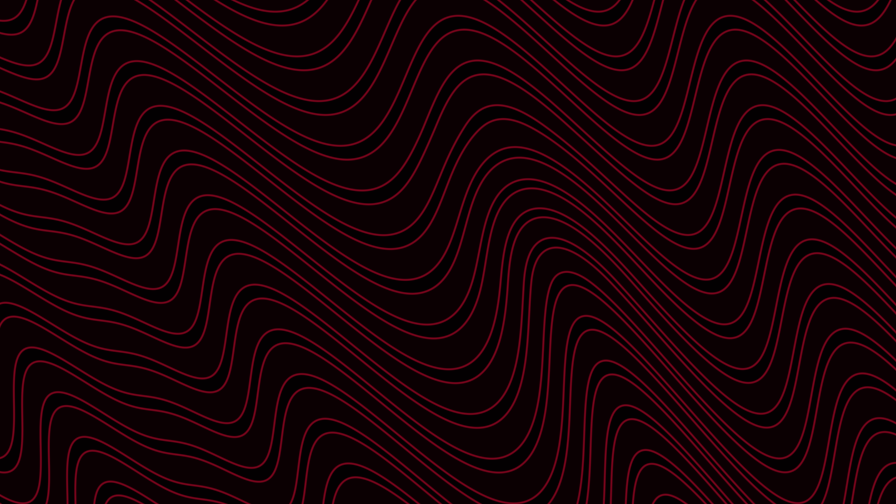
A Shadertoy shader for this background:

```glsl
#define PI 3.14159265
#define PAIR_SPACING 0.0887
#define PAIR_GAP 0.31
#define LINE_SOFT 0.0037
#define SLANT 0.48
#define FAN 0.143
#define WAVE_HEIGHT 0.129
#define RIDGE_HEIGHT 0.115
#define LINE_COLOR vec3(0.49, 0.018, 0.112)
#define WIDE_COLOR vec3(0.043, 0.0, 0.008)
#define NARROW_COLOR vec3(0.010, 0.0, 0.002)

float bell(float x, float center, float width) {
    float t = (x - center) / width;
    return exp(-t * t);
}

// Height field whose level sets are the flowing lines
float contourField(vec2 p) {
    float depth = 1.0 - p.y;

    // Slanted coordinate across the waves, fanning out downwards
    float across = p.x - SLANT * depth;
    across = 0.576 + (across - 0.576) * (1.0 + FAN * depth);

    // Uneven wavelength, with a calm zone on the left
    float halfWaves = across / 0.2535 - 0.2 - 0.48 * tanh((across - 0.6) / 0.346);
    float calm = 1.0 - 0.9 * bell(across, -0.157, 0.17);
    float wave = WAVE_HEIGHT * calm * cos(PI * halfWaves);

    // Steeper ridge in the lower middle
    wave -= RIDGE_HEIGHT * smoothstep(0.25, 0.56, depth) * bell(across, 0.88, 0.13);

    return (depth - wave - 0.249) / PAIR_SPACING;
}

void mainImage(out vec4 fragColor, in vec2 fragCoord) {
    vec2 p = fragCoord / iResolution.y;
    float pixel = 1.0 / iResolution.y;
    float level = contourField(p);

    // Slope turns level differences into canvas distances
    vec2 e = vec2(0.001, 0.0);
    vec2 slope = vec2(contourField(p + e.xy) - contourField(p - e.xy),
                      contourField(p + e.yx) - contourField(p - e.yx)) / (2.0 * e.x);
    float steepness = max(length(slope), 0.001);

    // Signed distance to the narrow band between paired lines
    float fromMiddle = abs(fract(level - 0.5 * PAIR_GAP + 0.5) - 0.5);
    float bandDistance = (fromMiddle - 0.5 * PAIR_GAP) / steepness;

    // Band fill, then the line on its edge
    vec3 color = mix(NARROW_COLOR, WIDE_COLOR, smoothstep(-pixel, pixel, bandDistance));
    float line = 1.0 - smoothstep(0.0, max(LINE_SOFT, pixel), abs(bandDistance));
    color = mix(color, LINE_COLOR, line);

    fragColor = vec4(color, 1.0);
}
```
